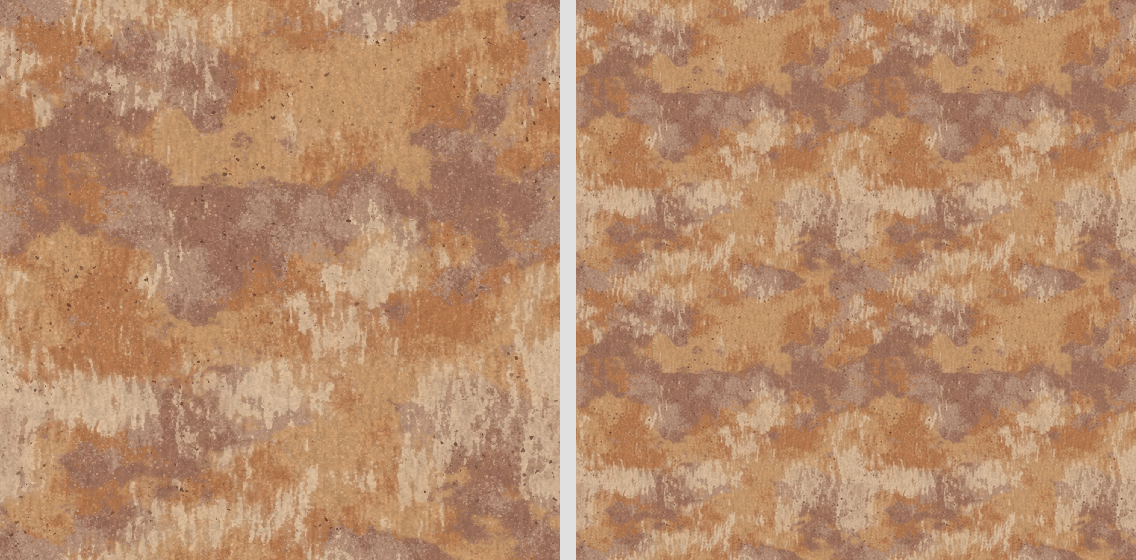
Left: one tile. Right: repeated 2 by 2.
Write a three.js fragment shader that draws this texture.

```glsl
// Weathered plaster: ochre and orange washes under ragged mauve stains,
// cream flakes drawn out into vertical drips, pale dust and dark chips.
// Wrapped value noise shapes the layers; wrapped cellular dots make the grains.

varying vec2 vUv;

// Colours
const vec3 ORANGE = vec3(0.69, 0.46, 0.30);
const vec3 OCHRE = vec3(0.755, 0.575, 0.405);
const vec3 SAND = vec3(0.78, 0.64, 0.51);
const vec3 CREAM = vec3(0.82, 0.71, 0.59);
const vec3 MAUVE = vec3(0.59, 0.42, 0.345);
const vec3 DUSTY_MAUVE = vec3(0.675, 0.535, 0.455);
const vec3 DUST = vec3(0.86, 0.75, 0.65);
const vec3 CHIP = vec3(0.38, 0.23, 0.17);

// Whole repeats across and up, so every layer tiles
const vec2 WASH_CELLS = vec2(5.0, 7.0);
const vec2 STAIN_CELLS = vec2(6.0, 8.0);
const vec2 FLAKE_CELLS = vec2(6.0, 7.0);
const vec2 DRIP_CELLS = vec2(104.0, 21.0);
const vec2 BRUSH_CELLS = vec2(210.0, 46.0);
const vec2 GRAIN_CELLS = vec2(190.0);
const vec2 FINE_GRAIN_CELLS = vec2(370.0);
const vec2 DUST_CELLS = vec2(128.0);
const vec2 FINE_DUST_CELLS = vec2(215.0);
const vec2 CHIP_CELLS = vec2(100.0);

// Amounts
const float WARP = 0.06;
const float STAIN_LEVEL = 0.533;
const float FLAKE_LEVEL = 0.615;
const float DRIP_STRENGTH = 0.36;
const float GRAIN_STRENGTH = 0.15;
const float ROUGHNESS = 0.64;

float hash(vec2 p) {
  vec3 q = fract(p.xyx * 0.1031);
  q += dot(q, q.yzx + 33.33);
  return fract((q.x + q.y) * q.z);
}

// Smooth value noise that wraps after the given number of cells
float noise(vec2 uv, vec2 cells, float seed) {
  vec2 p = uv * cells;
  vec2 i = floor(p);
  vec2 f = p - i;
  f = f * f * f * (f * (f * 6.0 - 15.0) + 10.0);
  vec2 a = mod(i, cells) + seed;
  vec2 b = mod(i + 1.0, cells) + seed;
  return mix(mix(hash(a), hash(vec2(b.x, a.y)), f.x),
             mix(hash(vec2(a.x, b.y)), hash(b), f.x), f.y);
}

// Layered noise, normalised to 0..1
float layers(vec2 uv, vec2 cells, float seed) {
  float sum = 0.0;
  float total = 0.0;
  float weight = 1.0;
  for (int k = 0; k < 6; k++) {
    sum += weight * noise(uv, cells, seed);
    total += weight;
    weight *= ROUGHNESS;
    cells *= 2.0;
    seed += 19.7;
  }
  return sum / total;
}

// Soft grains scattered freely: one candidate per cell, neighbours included
float grains(vec2 uv, vec2 cells, float density, float seed) {
  vec2 p = uv * cells;
  float cover = 0.0;
  for (int k = 0; k < 9; k++) {
    vec2 cell = floor(p) + vec2(mod(float(k), 3.0), floor(float(k) / 3.0)) - 1.0;
    vec2 id = mod(cell, cells) + seed;
    vec2 centre = cell + vec2(hash(id + 7.3), hash(id + 31.9));
    float size = hash(id + 53.1);
    float radius = mix(0.13, 0.34, size * size * size);
    float body = 1.0 - smoothstep(radius - 0.10, radius + 0.10, length(p - centre));
    cover = max(cover, body * step(hash(id), density) * mix(0.35, 1.0, hash(id + 71.7)));
  }
  return cover;
}

void main() {
  // Bend the large shapes and roughen the streaks so that no grid shows
  vec2 bend = vec2(layers(vUv, vec2(7.0), 3.0), layers(vUv, vec2(7.0), 41.0)) - 0.5;
  vec2 uv = vUv + WARP * bend;
  vec2 ripple = vec2(0.006, 0.02) * (noise(vUv, vec2(64.0), 47.0) - 0.5) + 0.03 * bend;

  // Shared fine structure
  float drip = noise(vUv + ripple, DRIP_CELLS, 11.0);
  float brush = noise(vUv + 0.5 * ripple, BRUSH_CELLS, 23.0);
  float grain = noise(vUv, GRAIN_CELLS, 37.0) - 0.5;
  float fineGrain = noise(vUv, FINE_GRAIN_CELLS, 83.0) - 0.5;
  float speck = 0.5 * grain + 0.7 * fineGrain;
  float streak = mix(drip, brush, 0.40) - 0.5;

  // Ochre and orange washes
  float wash = layers(uv, WASH_CELLS, 61.0);
  vec3 color = mix(ORANGE, OCHRE, smoothstep(0.40, 0.58, wash + 0.12 * streak + 0.08 * speck));

  // Sandy haze around the flaked areas
  float flakeField = layers(uv, FLAKE_CELLS, 97.0);
  float haze = smoothstep(0.47, 0.66, flakeField + 0.14 * streak);
  color = mix(color, SAND, 0.75 * haze);

  // Ragged mauve stains, dusty in places
  float wear = layers(uv, vec2(9.0, 8.0), 173.0);
  float stainField = layers(uv, STAIN_CELLS, 131.0) + 0.11 * speck + 0.07 * streak;
  float stain = smoothstep(STAIN_LEVEL - 0.035, STAIN_LEVEL + 0.035, stainField);
  float dusty = smoothstep(0.39, 0.59, wear + 0.15 * (haze - 0.4) + 0.15 * speck);
  color = mix(color, mix(MAUVE, DUSTY_MAUVE, dusty), stain * mix(0.95, 0.75, haze));

  // Cream flakes with vertical drips
  float flake = flakeField + DRIP_STRENGTH * streak + 0.10 * speck - 0.04 * stain;
  float peel = smoothstep(FLAKE_LEVEL - 0.02, FLAKE_LEVEL + 0.04, flake);
  color = mix(color, CREAM, peel * mix(0.55, 0.85, smoothstep(0.35, 0.65, wear)));

  // Brushed grain, pale dust and clustered dark chips
  color *= 1.0 + GRAIN_STRENGTH * speck + 0.09 * (brush - 0.5);
  float dustiness = mix(0.20, 0.55, smoothstep(0.38, 0.62, wear)) + 0.15 * stain;
  color = mix(color, DUST, 0.55 * grains(vUv, DUST_CELLS, 0.7 * dustiness, 211.0));
  color = mix(color, DUST, 0.40 * grains(vUv, FINE_DUST_CELLS, dustiness, 257.0));
  float chipDensity = 0.17 * smoothstep(0.45, 0.64, layers(vUv, vec2(6.0), 307.0));
  vec2 chipUv = vUv + 0.005 * vec2(grain, brush - 0.5);
  color = mix(color, CHIP, 0.85 * grains(chipUv, CHIP_CELLS, chipDensity, 331.0));

  gl_FragColor = vec4(color, 1.0);
}
```
